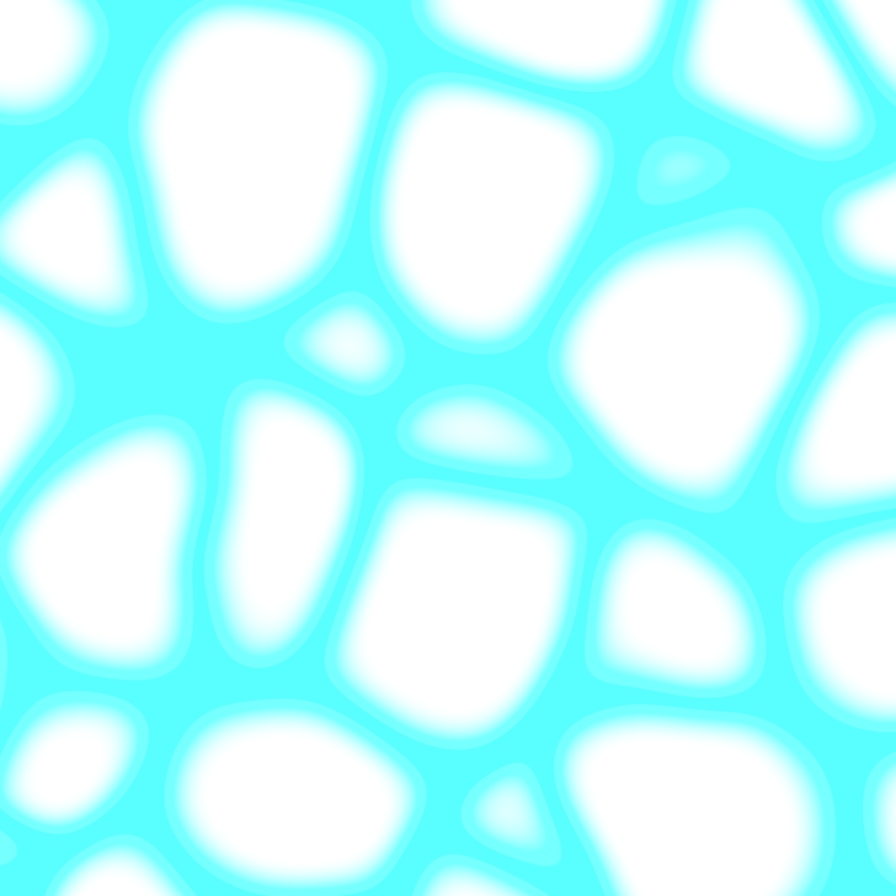
This pattern is drawn by a Shadertoy shader. Its source:

```glsl
// Draws soft white rounded cells separated by a network of cyan walls.

const vec3 WALL_CORE = vec3(0.35, 1.0, 1.0);
const vec3 WALL_RIM  = vec3(0.46, 1.0, 1.0);
const vec3 CELL_FILL = vec3(1.0);

const float CELLS_ACROSS = 4.4;
const float JITTER       = 0.82;
const float WEIGHT_RANGE = 0.7;   // spread of cell sizes, in squared cell units
const float CORNER_SHARPNESS = 10.0;

// Wall profile, as distances in canvas units
const float CORE_EDGE  = 0.0045;
const float RIM_EDGE   = 0.0127;
const float FILL_START = 0.0450;

vec3 hash3(vec2 p) {
    vec3 q = fract(vec3(p.xyx) * vec3(0.1031, 0.1030, 0.0973));
    q += dot(q, q.yxz + 33.33);
    return fract((q.xxy + q.yzz) * q.zyx);
}

// Smooth two-channel value noise centred on zero
vec2 noise2(vec2 p) {
    vec2 i = floor(p), f = fract(p);
    vec2 u = f * f * f * (f * (f * 6.0 - 15.0) + 10.0);
    vec2 low  = mix(hash3(i).xy, hash3(i + vec2(1, 0)).xy, u.x);
    vec2 high = mix(hash3(i + vec2(0, 1)).xy, hash3(i + vec2(1, 1)).xy, u.x);
    return mix(low, high, u.y) - 0.5;
}

// Seed of a grid cell: position in xy, size weight in z
vec3 cellSeed(vec2 id) {
    vec3 h = hash3(id + 57.0);
    return vec3(id + 0.5 + JITTER * (h.xy - 0.5), WEIGHT_RANGE * h.z);
}

// Weighted squared distance to a seed
float power(vec2 p, vec3 seed) {
    vec2 d = p - seed.xy;
    return dot(d, d) - seed.z;
}

// Distance to the walls of a weighted Voronoi cell, with rounded corners
float wallDistance(vec2 p, float sharpness) {
    vec2 base = floor(p), ownId = base;
    float nearest = 1e5;
    for (int y = -2; y <= 2; y++)
    for (int x = -2; x <= 2; x++) {
        vec2 id = base + vec2(x, y);
        float d = power(p, cellSeed(id));
        if (d < nearest) { nearest = d; ownId = id; }
    }

    // Exponential smooth minimum over all bisectors around the own cell
    vec3 own = cellSeed(ownId);
    float sum = 0.0;
    for (int y = -2; y <= 2; y++)
    for (int x = -2; x <= 2; x++) {
        if (x == 0 && y == 0) continue;
        vec3 other = cellSeed(ownId + vec2(x, y));
        float gap = max(length(other.xy - own.xy), 0.01);
        float d = (power(p, other) - nearest) / (2.0 * gap);
        sum += exp(-sharpness * d);
    }
    return -log(sum) / sharpness;
}

// Flat core, flat rim, then a fade that eases out to the cell fill
vec3 wallColour(float d, float softness) {
    float rim = smoothstep(CORE_EDGE - softness, CORE_EDGE + softness, d);
    float fade = 1.0 - clamp((d - RIM_EDGE) / (FILL_START - RIM_EDGE), 0.0, 1.0);
    vec3 colour = mix(WALL_CORE, WALL_RIM, rim);
    return mix(colour, CELL_FILL, 1.0 - fade * fade);
}

void mainImage(out vec4 fragColor, in vec2 fragCoord) {
    vec2 uv = fragCoord / iResolution.y;

    // Bend the walls gently
    vec2 bent = uv + 0.045 * noise2(uv * 6.0 + 11.0);

    float d = wallDistance(bent * CELLS_ACROSS, CORNER_SHARPNESS) / CELLS_ACROSS;
    float softness = max(0.0008, 0.7 / iResolution.y);
    fragColor = vec4(wallColour(d, softness), 1.0);
}
```
